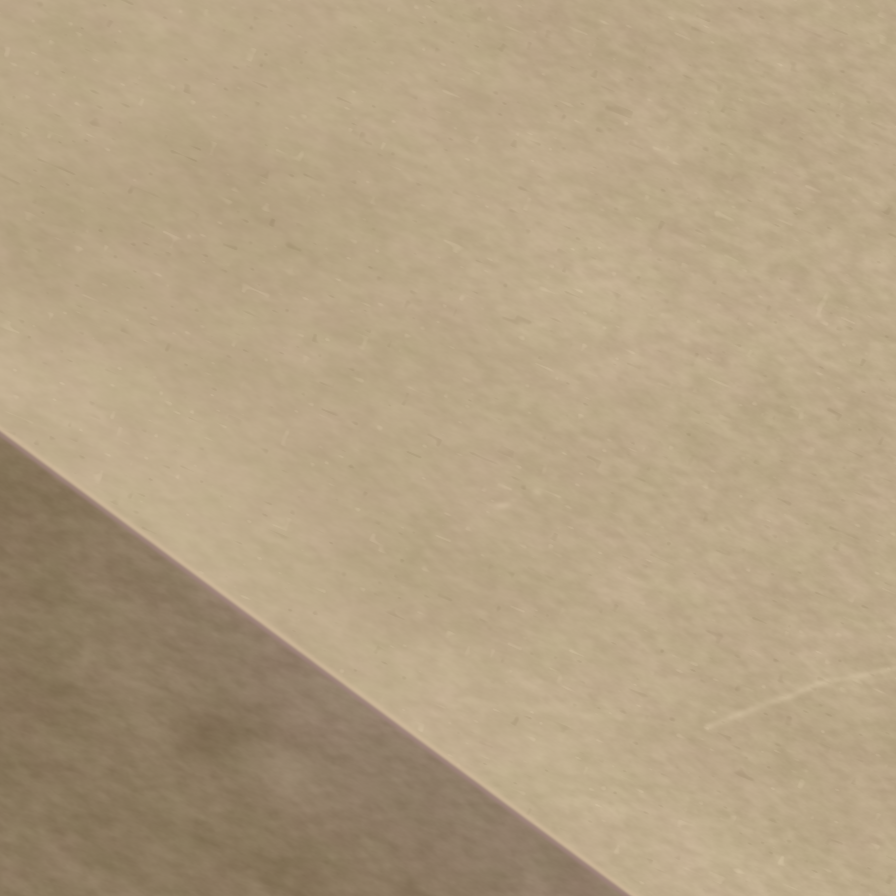
Reproduce this texture procedurally as a Shadertoy shader.

```glsl
// A sunlit sandy plaster surface cut by a straight diagonal edge, with shade below it.
// Layered value noise gives mottling and slanted grain; distance functions
// place the pink and cream rim, a faint crease and a soft dark smudge.

float hash(vec2 p) {
    vec3 q = fract(vec3(p.xyx) * 0.1031);
    q += dot(q, q.yzx + 33.33);
    return fract((q.x + q.y) * q.z);
}

float valueNoise(vec2 p) {
    vec2 cell = floor(p), f = fract(p);
    f = f * f * (3.0 - 2.0 * f);
    float low = mix(hash(cell), hash(cell + vec2(1, 0)), f.x);
    float high = mix(hash(cell + vec2(0, 1)), hash(cell + vec2(1, 1)), f.x);
    return mix(low, high, f.y);
}

// Layered noise centred on zero
float fbm(vec2 p) {
    float sum = 0.0, gain = 0.5;
    for (int i = 0; i < 4; i++) {
        sum += gain * (valueNoise(p) - 0.5);
        p = mat2(1.6, 1.2, -1.2, 1.6) * p + 17.3;
        gain *= 0.5;
    }
    return sum;
}

float segmentDistance(vec2 p, vec2 a, vec2 b) {
    vec2 ab = b - a;
    return length(p - a - ab * clamp(dot(p - a, ab) / dot(ab, ab), 0.0, 1.0));
}

// Soft elliptical spot
float spot(vec2 p, vec2 centre, vec2 radius) {
    vec2 q = (p - centre) / radius;
    return exp(-dot(q, q));
}

void mainImage(out vec4 fragColor, in vec2 fragCoord) {
    vec2 uv = fragCoord / iResolution.xy;
    float pixel = 1.0 / iResolution.y;

    // Signed distance to the diagonal, positive on the lit side
    float edge = (uv.y - 0.518 + 0.737 * uv.x) / 1.242;

    // Grain stretched along a gentle fall to the right
    vec2 slanted = mat2(0.92, 0.39, -0.39, 0.92) * uv;
    slanted = vec2(dot(uv, vec2(0.92, -0.39)), dot(uv, vec2(0.39, 0.92)));
    float mottle = fbm(uv * 6.0 + 4.0);
    float streak = fbm(slanted * vec2(14.0, 34.0));
    float grain = fbm(slanted * vec2(65.0, 130.0) + 40.0);
    float tint = fbm(slanted * vec2(22.0, 38.0) + 90.0);

    // Lit surface: broad tone, warm band by the edge, dim patches
    vec3 lit = vec3(0.728, 0.655, 0.537);
    float tone = 0.025 * exp(-pow((edge - 0.06) / 0.08, 2.0));
    tone += 0.014 * spot(uv, vec2(0.62, 0.72), vec2(0.22, 0.18));
    tone -= 0.028 * spot(uv, vec2(0.02, 0.72), vec2(0.10, 0.09));
    tone -= 0.022 * spot(uv, vec2(0.27, 0.76), vec2(0.14, 0.09));
    tone -= 0.018 * spot(uv, vec2(0.46, 0.36), vec2(0.11, 0.10));
    tone -= 0.016 * spot(uv, vec2(0.85, 0.18), vec2(0.15, 0.05));
    lit += tone + 0.045 * mottle + 0.035 * streak;
    float roughness = mix(0.05, 0.085, smoothstep(0.2, 1.0, uv.x));
    lit += roughness * grain + vec3(0.02, -0.004, 0.025) * tint;

    // Sparse dark pits and pale flecks
    float fleck = valueNoise(slanted * vec2(75.0, 150.0) + 8.0);
    lit -= 0.035 * smoothstep(0.88, 1.0, fleck);
    lit += 0.035 * smoothstep(0.12, 0.0, fleck);
    lit += 0.06 * spot(uv, vec2(0.562, 0.436), vec2(0.009, 0.004));
    lit += 0.05 * spot(uv, vec2(0.60, 0.451), vec2(0.006, 0.005));

    // Pale crease, brighter toward the right
    vec2 bent = uv + vec2(0.0, 0.006 * fbm(uv * 18.0));
    float faint = segmentDistance(bent, vec2(0.49, 0.220), vec2(0.79, 0.189));
    float bright = min(segmentDistance(bent, vec2(0.79, 0.189), vec2(0.92, 0.240)),
                       segmentDistance(bent, vec2(0.92, 0.240), vec2(1.02, 0.257)));
    lit += 0.016 * exp(-pow(faint / 0.005, 2.0)) + 0.045 * exp(-pow(bright / 0.004, 2.0));

    // Shaded surface: pinker toward the edge, with pale streaks and a smudge
    vec3 shade = mix(vec3(0.535, 0.465, 0.365), vec3(0.565, 0.492, 0.412),
                     smoothstep(-0.22, 0.0, edge) * smoothstep(0.0, 0.4, uv.x));
    shade += 0.05 * mottle + 0.065 * streak + 0.075 * grain;
    shade += vec3(0.02, -0.004, 0.02) * tint;
    shade += 0.025 * spot(slanted, vec2(0.02, 0.29), vec2(0.12, 0.025));
    shade += 0.020 * spot(slanted, vec2(0.24, 0.25), vec2(0.10, 0.025));
    shade -= 0.055 * spot(uv, vec2(0.245, 0.185), vec2(0.05, 0.042));
    shade -= 0.025 * spot(uv, vec2(0.0, 0.45), vec2(0.10, 0.10));

    // Join the halves, then lay the cream and pink rims along the edge
    vec3 color = mix(shade, lit, smoothstep(-0.002 - pixel, 0.002 + pixel, edge));
    color = mix(color, vec3(0.82, 0.73, 0.61), 0.7 * exp(-pow((edge - 0.003) / 0.0035, 2.0)));
    color = mix(color, vec3(0.62, 0.51, 0.49), 0.75 * exp(-pow((edge + 0.002) / 0.003, 2.0)));
    fragColor = vec4(clamp(color, 0.0, 1.0), 1.0);
}
```
